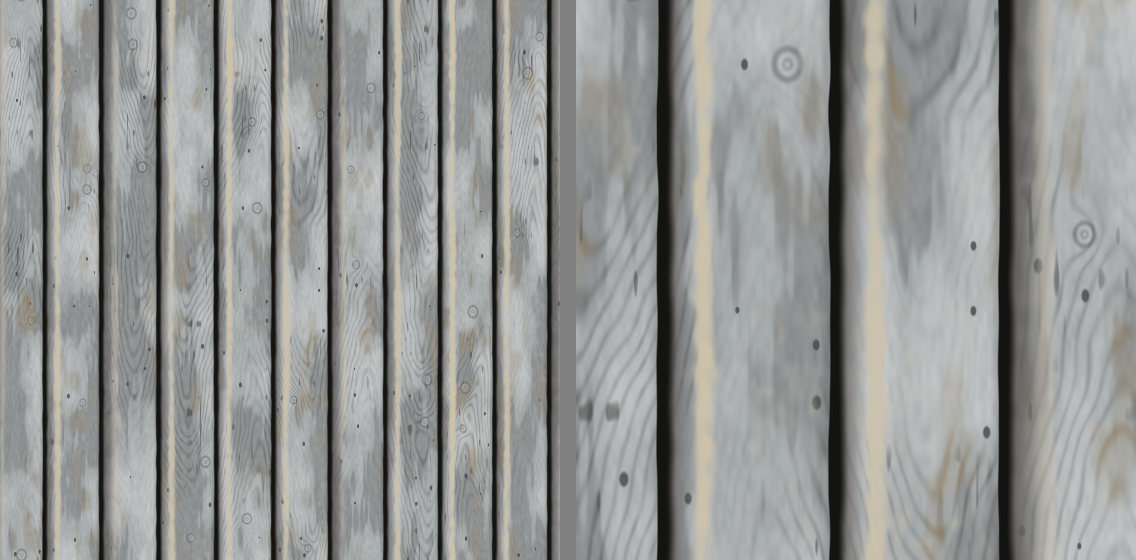
Left: the whole. Right: its middle third, enlarged.
Write a WebGL 2 fragment shader that draws this texture.

```glsl
#version 300 es
precision highp float;
// Ten weathered grey-painted vertical boards with dark grooves, pale ridges, grain and knots.

uniform vec2 u_resolution;
out vec4 outColor;

const float TAU = 6.2831853;
const float BOARDS = 10.0;
const vec3 PAINT = vec3(0.66, 0.68, 0.685);
const vec3 PALE_PAINT = vec3(0.745, 0.757, 0.76);
const vec3 WORN = vec3(0.525, 0.54, 0.545);
const vec3 CREAM = vec3(0.80, 0.76, 0.67);
const vec3 OCHRE = vec3(0.62, 0.53, 0.39);
const vec3 BROWN_SHADE = vec3(0.39, 0.375, 0.365);
const vec3 GROOVE = vec3(0.075, 0.075, 0.07);
const vec3 CRACK = vec3(0.27, 0.27, 0.265);

float hash(vec3 p) {
    p = fract(p * vec3(0.1031, 0.1030, 0.0973));
    p += dot(p, p.yzx + 33.33);
    return fract((p.x + p.y) * p.z);
}

// Value noise on one board; wraps vertically because freq.y is whole.
float noise(vec2 uv, vec2 freq, float seed) {
    vec2 p = uv * freq;
    vec2 cell = floor(p);
    vec2 f = fract(p);
    f = f * f * (3.0 - 2.0 * f);
    float y0 = mod(cell.y, freq.y);
    float y1 = mod(cell.y + 1.0, freq.y);
    float low = mix(hash(vec3(cell.x, y0, seed)), hash(vec3(cell.x + 1.0, y0, seed)), f.x);
    float high = mix(hash(vec3(cell.x, y1, seed)), hash(vec3(cell.x + 1.0, y1, seed)), f.x);
    return mix(low, high, f.y);
}

float band(float x, float centre, float halfWidth) {
    return 1.0 - smoothstep(0.0, halfWidth, abs(x - centre));
}

// Offset to a point on the board, in board widths, wrapping vertically.
vec2 wrapOffset(vec2 uv, vec2 centre) {
    vec2 d = uv - centre;
    return vec2(d.x, (fract(d.y + 0.5) - 0.5) * BOARDS);
}

// Arched growth rings, bent by low noise and a push from nearby knots.
float grainLines(vec2 uv, float seed, float push) {
    float centre = 0.4 + 0.5 * noise(uv, vec2(0.5, 5.0), seed + 3.0);
    float side = uv.x - centre;
    float arch = 14.0 * sqrt(side * side + 0.008);
    float direction = hash(vec3(seed, 5.0, 2.0)) > 0.5 ? 1.0 : -1.0;
    float phase = arch + direction * 28.0 * uv.y + push;
    phase += 2.5 * noise(uv, vec2(2.0, 8.0), seed + 5.0) + 0.8 * noise(uv, vec2(6.0, 30.0), seed + 7.0);
    return pow(0.5 + 0.5 * cos(TAU * phase), 3.0);
}

// Scattered dots, one candidate per cell.
float specks(vec2 uv, vec2 grid, float seed, float density) {
    vec2 cell = floor(uv * grid);
    vec3 key = vec3(cell, seed);
    vec2 spot = 0.25 + 0.5 * vec2(hash(key + 11.0), hash(key + 23.0));
    vec2 d = (fract(uv * grid) - spot) / grid * vec2(1.0, BOARDS * 0.6);
    float radius = mix(0.012, 0.035, hash(key + 37.0));
    return step(1.0 - density, hash(key)) * (1.0 - smoothstep(radius * 0.5, radius, length(d)));
}

vec3 boardFace(vec2 uv, float seed) {
    // Paint, with ragged patches worn along the fibres
    float fibre = noise(uv, vec2(24.0, 22.0), seed + 11.0);
    float fine = noise(uv, vec2(36.0, 130.0), seed + 13.0);
    float cloud = noise(uv, vec2(2.2, 9.0), seed + 17.0);
    float ragged = noise(uv, vec2(7.0, 28.0), seed + 19.0);
    float wear = 0.6 * cloud + 0.22 * ragged + 0.18 * fibre;
    float worn = smoothstep(0.50, 0.62, wear);
    vec3 color = mix(PAINT, PALE_PAINT, smoothstep(0.5, 0.25, wear));
    color = mix(color, WORN, worn * (0.5 + 0.5 * fibre));
    color += 0.05 * (fibre - 0.5) + 0.045 * (fine - 0.5);

    // Knots
    float push = 0.0;
    float knotDark = 0.0;
    for (int k = 0; k < 3; k++) {
        vec3 key = vec3(seed, float(k) * 7.0, 4.0);
        vec2 d = wrapOffset(uv, vec2(0.35 + 0.5 * hash(key), hash(key + 9.0)));
        float r = length(d * vec2(1.0, 0.85)) / mix(0.06, 0.10, hash(key + 17.0));
        push += 2.0 * exp(-0.25 * r * r);
        knotDark += band(r, 0.85, 0.35) + 0.6 * band(r, 0.25, 0.25);
        color = mix(color, PALE_PAINT, 0.4 * (1.0 - smoothstep(0.5, 1.3, r)));
    }

    // Grain, bare ochre wood and cracks
    float shown = smoothstep(0.42, 0.7, noise(uv, vec2(1.6, 6.0), seed + 23.0));
    float lines = grainLines(uv, seed, push) * (0.2 + 0.8 * shown);
    color *= 1.0 - 0.19 * lines * (0.4 + 0.6 * fibre) - 0.22 * min(knotDark, 1.0);
    float bare = smoothstep(0.55, 0.8, noise(uv, vec2(3.0, 7.0), seed + 29.0)) * smoothstep(0.4, 0.75, ragged);
    color = mix(color, OCHRE, 0.65 * bare * (0.3 + 0.7 * lines));
    float crack = smoothstep(0.86, 0.96, noise(uv, vec2(19.0, 38.0), seed + 31.0)) * shown;
    color = mix(color, CRACK, 0.55 * crack);
    return mix(color, CRACK, 0.8 * specks(uv, vec2(3.0, 36.0), seed, 0.1));
}

void main() {
    vec2 p = gl_FragCoord.xy / u_resolution;
    float pixel = BOARDS / u_resolution.x;

    // Boards of slightly uneven width
    float along = p.x * BOARDS - 0.835 - 0.045 * sin(TAU * (p.x - 0.33));
    float id = mod(floor(along), BOARDS);
    vec2 uv = vec2(fract(along), p.y);
    float seed = id * 41.0 + 3.0;
    vec3 color = boardFace(uv, seed);

    // Bevel beside the groove: soft shade, then a lit ridge chipped to cream
    float deep = pow(0.5 + 0.5 * cos(TAU * (id - 1.0) / 4.0), 2.0);
    float chips = noise(uv, vec2(16.0, 90.0), seed + 43.0);
    float patchy = noise(uv, vec2(1.0, 9.0), seed + 47.0);
    float ridge = band(uv.x, 0.235 + 0.03 * (patchy - 0.5), 0.10);
    color = mix(color, PALE_PAINT + 0.03, 0.6 * ridge * (1.0 - 0.7 * deep));
    float chipped = smoothstep(0.45, 0.95, 0.55 * ridge + 0.35 * chips + 0.35 * patchy);
    color = mix(color, CREAM, chipped * (1.0 - 0.6 * deep));
    float shade = 1.0 - smoothstep(0.04, mix(0.17, 0.30, deep), uv.x);
    color = mix(color, BROWN_SHADE * (0.93 + 0.14 * chips), shade * mix(0.75, 0.95, deep));

    // Groove: crisp on the left, fading into the bevel on the right
    float side = uv.x > 0.5 ? uv.x - 1.0 : uv.x;
    float wobble = 0.014 * (noise(uv, vec2(1.0, 40.0), seed + 53.0) - 0.5);
    float rim = smoothstep(-0.10, -0.03, side) * (1.0 - step(0.0, side));
    color *= 1.0 - 0.14 * rim;
    float gap = smoothstep(-0.03 - pixel, -0.03 + pixel, side + wobble);
    gap *= 1.0 - smoothstep(0.02, 0.085, side + wobble);
    color = mix(color, GROOVE, gap);
    outColor = vec4(clamp(color, 0.0, 1.0), 1.0);
}
```
